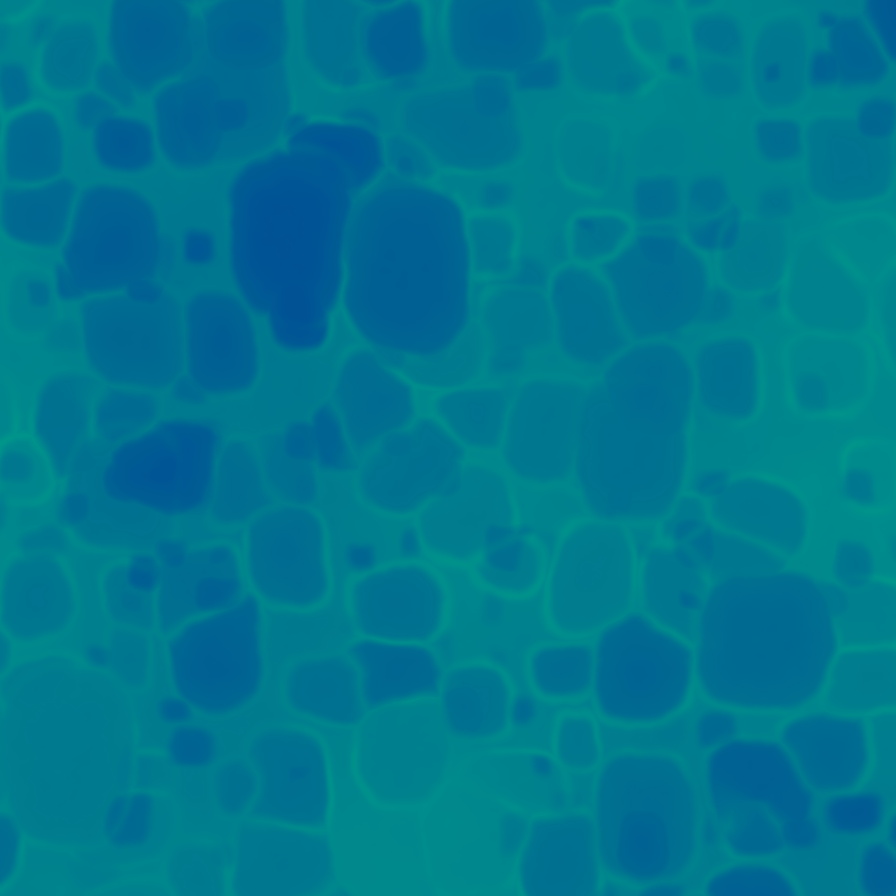
Give the GLSL for this texture, as a WebGL 2 fragment shader.

```glsl
#version 300 es
precision highp float;
// Soft translucent blue cells crowded together in a teal medium with pale seams.

#define LIGHT vec3(0.0, 0.54, 0.55)
#define DARK vec3(0.0, 0.34, 0.58)
#define LARGE_COUNT 5.0
#define MEDIUM_COUNT 10.0
#define SMALL_COUNT 17.0
#define EDGE_SOFTNESS 0.011
#define SEAM_WIDTH 0.006
#define SEAM_STRENGTH 0.24
#define WARP 0.016
#define GRAIN 0.05

uniform vec2 u_resolution;
out vec4 fragColor;

vec3 hash3(vec2 p) {
    vec3 q = fract(p.xyx * vec3(0.1031, 0.1030, 0.0973));
    q += dot(q, q.yxz + 33.33);
    return fract((q.xxy + q.yzz) * q.zyx);
}

float noise(vec2 p) {
    vec2 i = floor(p), f = fract(p);
    f = f * f * (3.0 - 2.0 * f);
    float low = mix(hash3(i).x, hash3(i + vec2(1, 0)).x, f.x);
    float high = mix(hash3(i + vec2(0, 1)).x, hash3(i + vec2(1, 1)).x, f.x);
    return mix(low, high, f.y);
}

float fbm(vec2 p) {
    float sum = 0.0, amp = 0.5;
    for (int i = 0; i < 4; i++) {
        sum += amp * noise(p);
        p = p * 2.03 + 17.1;
        amp *= 0.5;
    }
    return sum / 0.9375;
}

// Broad density: pale sides, a dark upper band and a dark corner.
float density(vec2 p) {
    float tone = smoothstep(0.1, 0.9, noise(p * 4.0 + 41.0));
    float side = smoothstep(0.27, 0.48, abs(p.x - 0.46))
               * (1.0 - smoothstep(0.2, 0.45, abs(p.y - 0.5)));
    float band = exp(-pow((p.y - 0.72) / 0.13, 2.0));
    float corner = 1.0 - smoothstep(0.0, 0.32, distance(p, vec2(0.92, 0.9)));
    return (0.1 + 0.75 * tone + 0.25 * band + 0.4 * corner) * (1.0 - 0.75 * side);
}

// One layer of rounded, packed cells: x = depth, y = coverage, z = pale seam.
vec3 cellLayer(vec2 p, float count, float presence, vec2 sizes, float seed) {
    vec2 grid = p * count, base = floor(grid);
    float nearest = 9.0, second = 9.0, shade = 0.0;
    vec2 centre = vec2(0.0);
    for (int y = -1; y <= 1; y++)
    for (int x = -1; x <= 1; x++) {
        vec2 id = base + vec2(x, y);
        vec3 place = hash3(id + seed);
        vec3 form = hash3(id + seed + 71.7);
        if (form.x > presence) continue;
        vec2 c = id + 0.5 + 0.75 * (place.xy - 0.5);
        float stretch = mix(0.84, 1.19, form.y);
        vec2 q = abs(grid - c) * vec2(stretch, 1.0 / stretch);
        float reach = pow(dot(q * q, q) + 1e-6, 1.0 / 3.0);
        float d = reach - mix(sizes.x, sizes.y, place.z);
        if (d < nearest) {
            second = nearest;
            nearest = d;
            shade = form.z;
            centre = c / count;
        } else second = min(second, d);
    }
    float inside = min(-nearest, 0.5 * (second - nearest)) / count;
    float cover = smoothstep(-0.4 * EDGE_SOFTNESS, EDGE_SOFTNESS, min(inside, -nearest / count));
    float depth = 0.14 + 0.75 * density(centre) + 0.48 * (shade - 0.5);
    depth *= mix(0.86, 1.06, smoothstep(0.0, 0.05, inside));
    float seam = exp(-pow(inside / SEAM_WIDTH, 2.0));
    return vec3(max(depth, 0.0), cover, seam);
}

void main() {
    vec2 p = gl_FragCoord.xy / u_resolution.y;
    vec2 wobble = vec2(fbm(p * 10.0 + 5.0), fbm(p * 10.0 + 63.0)) - 0.5;
    vec2 w = p + 2.0 * WARP * wobble;

    // Medium between the cells
    float broad = density(p);
    float medium = 0.02 + 0.34 * broad + 0.22 * (fbm(p * 9.0 + 23.0) - 0.5);

    // Three sizes of cell; the darkest overlap shows
    vec3 large = cellLayer(w, LARGE_COUNT, 0.5, vec2(0.25, 0.45), 3.0);
    vec3 middle = cellLayer(w, MEDIUM_COUNT, 0.9, vec2(0.30, 0.62), 131.0);
    vec3 small = cellLayer(w, SMALL_COUNT, 0.55, vec2(0.22, 0.52), 257.0);
    float tone = medium;
    tone = max(tone, mix(medium, small.x, small.y));
    tone = max(tone, mix(medium, middle.x, middle.y));
    tone = max(tone, mix(medium, large.x, large.y));

    // Patchy pale seams, hidden under the large cells
    float patches = smoothstep(0.4, 0.75, fbm(p * 8.0 + 91.0));
    float seam = max(middle.z * (1.0 - large.y), 0.8 * large.z);
    tone -= SEAM_STRENGTH * seam * (0.25 + patches);

    // Faint mottling
    tone += GRAIN * (fbm(p * 60.0) - 0.5);
    fragColor = vec4(mix(LIGHT, DARK, clamp(tone, -0.3, 1.1)), 1.0);
}
```
